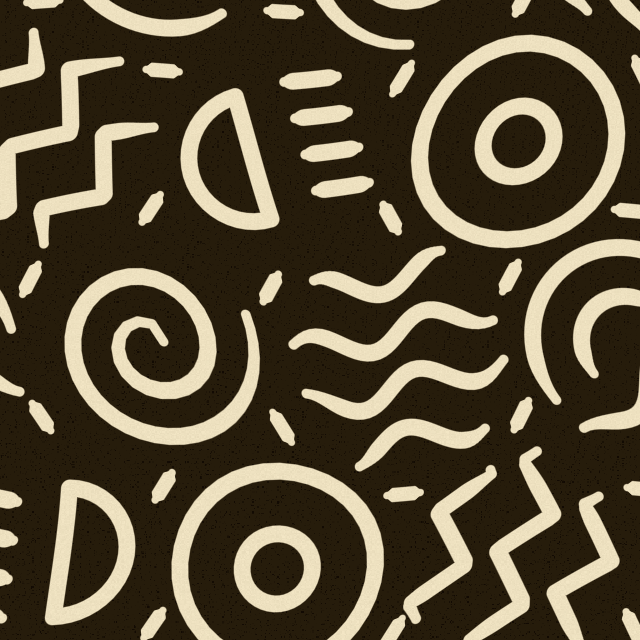
A Shadertoy shader for this pattern:

```glsl
// Cream doodles on dark brown: spirals, rings, waves, zigzags, arches and dashes.
// A triangular lattice holds one motif per node, drawn as tapered strokes that are
// sampled from parametric curves; short dashes fill the gaps between the motifs.

const float PI = 3.14159;
const float SPACING = 0.375;

float hash(vec2 p) {
    return fract(sin(dot(p, vec2(127.1, 311.7))) * 43758.5);
}

vec2 polar(float radius, float angle) {
    return radius * vec2(cos(angle), sin(angle));
}

// Distance to segment a-b in x, position of the nearest point along it in y
vec2 segment(vec2 p, vec2 a, vec2 b) {
    vec2 ab = b - a;
    float h = clamp(dot(p - a, ab) / max(dot(ab, ab), 1e-8), 0.0, 1.0);
    return vec2(length(p - a - ab * h), h);
}

// Half width of a stroke, narrowing toward both of its ends
float penWidth(float t, bool closed) {
    return closed ? 0.0132 : 0.0132 - 0.0055 * smoothstep(0.65, 1.0, abs(2.0 * t - 1.0));
}

// Point at t in 0..1 on stroke k of a motif
vec2 strokePoint(int kind, float k, float t, float seed) {
    if (kind == 0) {                                    // spiral
        float s = pow(t, 0.6);
        return polar(0.02 + 0.143 * s, 2.0 * PI * (1.95 + 0.25 * seed) * s);
    }
    if (kind == 1)                                      // two rings
        return polar(0.153 - 0.098 * k, 2.0 * PI * t);
    if (kind == 4 && k < 2.0)                           // arches
        return polar(0.155 - 0.076 * k, PI * mix(0.06, 0.94, t));
    if (kind == 5) {                                    // half moon above dashes
        if (k > 0.0)
            return vec2((k - 2.5) * 0.06 + 0.02 * (t - 0.5), -0.12 + 0.08 * t);
        vec2 moon = t < 0.6 ? polar(0.1, PI * t / 0.6)
                            : vec2(0.1 * mix(-1.0, 1.0, (t - 0.6) / 0.4), 0.0);
        return moon + vec2(0.0, 0.04);
    }
    // Lines across the motif: zigzags for kind 3, waves otherwise
    float y = kind == 2 ? (1.5 - k) * 0.085
            : kind == 3 ? (1.0 - k) * 0.11 : 0.1 - 0.075 * k;
    float x = sqrt(0.0265 - y * y) * (2.0 * t - 1.0);
    float zigzag = abs(fract(x * 7.0 + seed + 0.3 * k) * 2.0 - 1.0) * 2.0 - 1.0;
    float wave = sin(x * 34.0 + seed * 6.0 + k * 1.3);
    return vec2(x, y + (kind == 3 ? 0.034 * zigzag : 0.022 * wave));
}

// Signed distance to all strokes of one motif
float motif(vec2 p, int kind, float seed) {
    int strokes = int[6](1, 2, 4, 3, 4, 5)[kind];
    int steps = kind == 0 ? 56 : 40;
    float d = 1.0;
    for (int k = 0; k < strokes; k++) {
        bool closed = kind == 1 || (kind == 5 && k == 0);
        vec2 a = strokePoint(kind, float(k), 0.0, seed);
        for (int i = 0; i < steps; i++) {
            vec2 b = strokePoint(kind, float(k), float(i + 1) / float(steps), seed);
            vec2 hit = segment(p, a, b);
            d = min(d, hit.x - penWidth((float(i) + hit.y) / float(steps), closed));
            a = b;
        }
    }
    return d;
}

// Signed distance to the whole scatter
float doodles(vec2 p) {
    float rowHeight = SPACING * 0.866;
    float row = floor(p.y / rowHeight + 0.5);
    float d = 1.0;
    for (int j = -1; j <= 1; j++)
    for (int i = -1; i <= 1; i++) {
        float y = row + float(j);
        float shift = 0.5 * mod(y, 2.0);
        vec2 id = vec2(floor(p.x / SPACING - shift + 0.5) + float(i), y);
        vec2 node = vec2((id.x + shift) * SPACING, y * rowHeight);
        float seed = hash(id + 3.7);

        // Motif, slightly shifted and freely turned
        vec2 jitter = 0.012 * (vec2(hash(id + 11.3), hash(id + 27.9)) - 0.5);
        vec2 q = p - node - jitter;
        if (length(q) < 0.21) {
            vec2 turn = polar(1.0, 2.0 * PI * hash(id + 5.1));
            q = mat2(turn.x, -turn.y, turn.y, turn.x) * q;
            int kind = int(mod(2.0 * id.x + 5.0 * id.y, 6.0) + 0.5);
            d = min(d, motif(q, kind, seed));
        }

        // Dashes in the gaps above and below the link to the next node
        for (float side = -1.0; side < 2.0; side += 2.0) {
            vec2 gap = node + SPACING * vec2(0.5, 0.2887 * side);
            vec2 arm = polar(0.026, floor(3.0 * hash(id + side * 7.3)) * PI / 3.0);
            vec2 hit = segment(p, gap - arm, gap + arm);
            d = min(d, hit.x - penWidth(hit.y, false) + 0.002);
        }
    }
    return d;
}

void mainImage(out vec4 fragColor, in vec2 fragCoord) {
    vec2 uv = fragCoord / iResolution.y;

    // A gentle bend gives the strokes a hand-drawn sway
    vec2 p = uv + vec2(0.13, 0.2);
    p += 0.011 * sin(p.yx * 9.0 + vec2(0.6, 2.1));

    // Fine paper grain
    vec2 fleck = floor(uv * 512.0);
    float grain = 0.5 * (hash(fleck) + hash(fleck + 91.7));

    vec3 ground = mix(vec3(0.07, 0.04, 0.01), vec3(0.148, 0.108, 0.042),
                      smoothstep(0.04, 0.28, grain));
    vec3 cream = vec3(0.93, 0.88, 0.75) + 0.05 * (grain - 0.5);
    float edge = max(0.0013, 0.8 / iResolution.y);
    float ink = 1.0 - smoothstep(-edge, edge, doodles(p));
    fragColor = vec4(mix(ground, cream, ink), 1.0);
}
```
